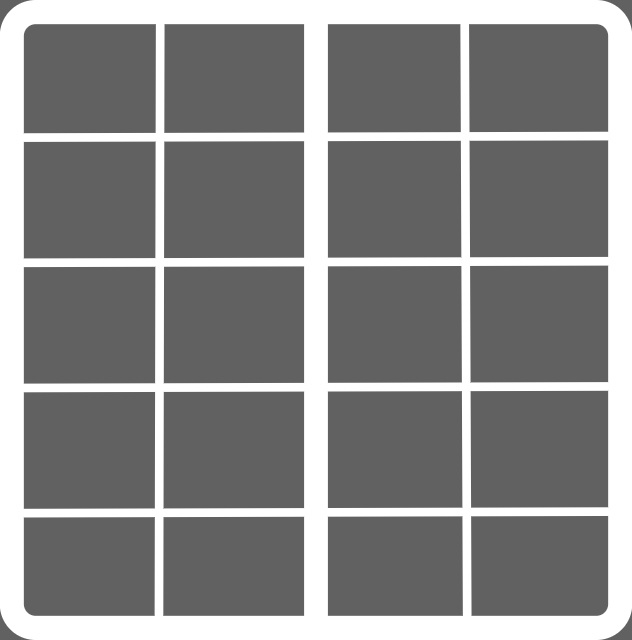
Reproduce this pattern procedurally as a Shadertoy shader.

```glsl
float roundedBox(vec2 p, vec2 halfSize, float radius) {
    vec2 q = abs(p) - halfSize + radius;
    return length(max(q, 0.0)) + min(max(q.x, q.y), 0.0) - radius;
}

// Coverage of a shape by its signed distance, over one pixel
float fill(float dist) {
    return clamp(0.5 - dist * iResolution.y, 0.0, 1.0);
}

void mainImage(out vec4 fragColor, in vec2 fragCoord) {
    vec2 p = (fragCoord - 0.5 * iResolution.xy) / iResolution.y;

    // Four evenly spaced crossbars, rising slightly to the right
    float row = (p.y - 0.0026 * p.x + 0.0072) / 0.1956;
    float crossbar = abs(fract(row) - 0.5) * 0.1956 - 0.0068;

    // One thin upright per half, each with its own lean
    float uprightX = p.x < 0.0 ? -0.2444 + 0.0021 * p.y : 0.2343 - 0.0042 * p.y;
    float upright = abs(p.x - uprightX) - 0.0068;

    // Thick central post
    float post = abs(p.x) - 0.0186;
    float bars = min(min(crossbar, upright), post);

    // Rounded frame around the rounded opening
    float outer = roundedBox(p, vec2(0.4941, 0.5), 0.056);
    float opening = roundedBox(p, vec2(0.4565, 0.4622), 0.0185);
    float lattice = fill(outer) * max(fill(bars), fill(-opening));

    fragColor = vec4(mix(vec3(0.38), vec3(1.0), lattice), 1.0);
}
```
